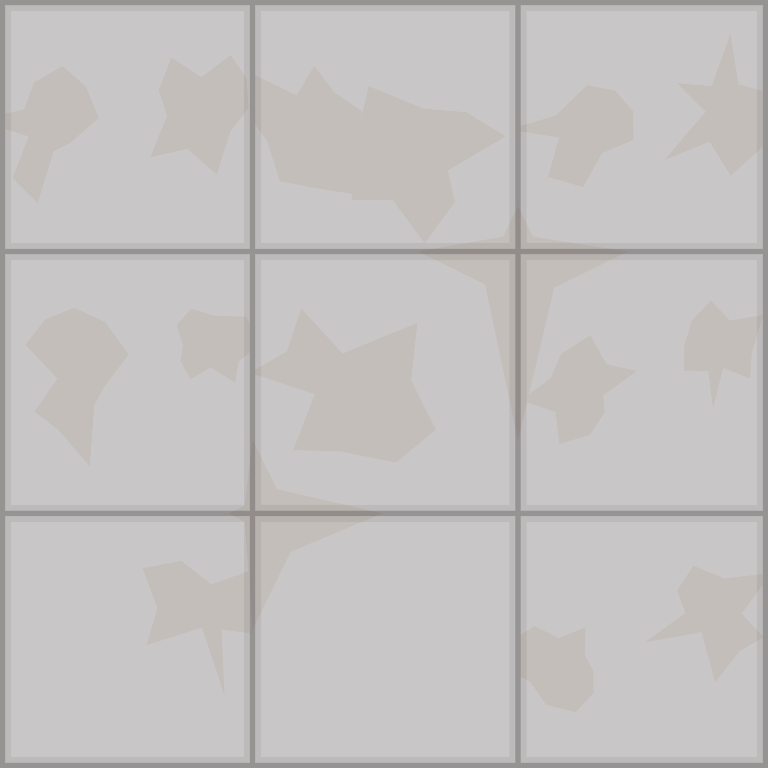
Give the GLSL for this texture, as a three.js fragment shader.

```glsl
#define TILES 3.0
#define MARGIN 0.0033
#define GROUT_HALF 0.0035
#define BEVEL_HALF 0.0112
#define SOFT 0.0008
#define CORNERS 11.0
#define TILE_COLOR vec3(0.787, 0.778, 0.780)
#define BEVEL_COLOR vec3(0.737, 0.730, 0.730)
#define GROUT_COLOR vec3(0.588, 0.578, 0.578)
#define STAIN_TINT vec3(0.975, 0.957, 0.936)
#define TAU 6.2831853

varying vec2 vUv;

vec2 hash2(vec2 p) {
  vec3 q = fract(p.xyx * vec3(0.1031, 0.1030, 0.0973));
  q += dot(q, q.yzx + 33.33);
  return fract((q.xx + q.yz) * q.zy);
}

float cornerDot(vec2 cell, vec2 offset) {
  float angle = TAU * hash2(cell).x;
  return dot(vec2(cos(angle), sin(angle)), offset);
}

float gradientNoise(vec2 p) {
  vec2 i = floor(p);
  vec2 f = p - i;
  vec2 w = f * f * f * (f * (f * 6.0 - 15.0) + 10.0);
  vec2 x = vec2(1.0, 0.0);
  float low = mix(cornerDot(i, f), cornerDot(i + x, f - x), w.x);
  float high = mix(cornerDot(i + x.yx, f - x.yx), cornerDot(i + 1.0, f - 1.0), w.x);
  return mix(low, high, w.y);
}

// Slightly uneven joint positions, fixed at both outer edges
vec2 jointAt(vec2 k) {
  vec2 turn = k / TILES * TAU;
  return mix(vec2(MARGIN), vec2(1.0 - MARGIN), k / TILES)
    - sin(turn) * vec2(0.0084, 0.0057)
    + sin(turn * 0.5) * vec2(0.0019, 0.0023);
}

// Signed distance to the line a-b, positive on its left
float leftOf(vec2 p, vec2 a, vec2 b) {
  vec2 e = b - a;
  return (e.x * (p.y - a.y) - e.y * (p.x - a.x)) / length(e);
}

vec2 stainCorner(float index, float size, vec2 seed) {
  float angle = mod(index, CORNERS) / CORNERS * TAU;
  vec2 dir = vec2(cos(angle), sin(angle));
  float lobe = gradientNoise(seed * 7.31 + dir * 1.5);
  return dir * size * clamp(0.72 + 1.3 * lobe, 0.22, 1.15);
}

// Angular blotch with straight edges between noisy corners
float stain(vec2 p, float size, vec2 seed) {
  float turn = hash2(seed + 5.0).x * TAU;
  p = mat2(cos(turn), sin(turn), -sin(turn), cos(turn)) * p;
  p.y *= 1.2;
  float index = floor(fract(atan(p.y, p.x) / TAU) * CORNERS);
  vec2 a = stainCorner(index, size, seed);
  vec2 b = stainCorner(index + 1.0, size, seed);
  return smoothstep(-SOFT, SOFT, leftOf(p, a, b) / TILES);
}

// Four-armed stain; reach holds right, up, left, down
float jointStain(vec2 p, vec4 reach) {
  vec2 arm = mix(reach.zw, reach.xy, step(0.0, p));
  vec2 q = abs(p);
  vec2 waist = vec2(0.33 * min(arm.x, arm.y));
  float d = q.x > q.y
    ? leftOf(q, vec2(arm.x, 0.0), waist)
    : leftOf(q, waist, vec2(0.0, arm.y));
  return smoothstep(-SOFT, SOFT, d);
}

void main() {
  // Tile grid
  vec2 tile = step(jointAt(vec2(1.0)), vUv) + step(jointAt(vec2(2.0)), vUv);
  vec2 low = jointAt(tile);
  vec2 high = jointAt(tile + 1.0);
  vec2 inset = min(vUv - low, high - vUv);
  float edge = min(inset.x, inset.y);
  float face = smoothstep(GROUT_HALF - SOFT, GROUT_HALF + SOFT, edge);
  vec3 color = mix(GROUT_COLOR, BEVEL_COLOR, face);
  color = mix(color, TILE_COLOR, smoothstep(BEVEL_HALF - SOFT, BEVEL_HALF + SOFT, edge));

  // Left and right blotch in each tile, some left clean
  vec2 local = (vUv - low) / (high - low);
  float middle = 1.0 - abs(tile.x - 1.0);
  float wear = 0.0;
  for (int i = 0; i < 2; i++) {
    float side = float(i);
    vec2 seed = tile + vec2(side * 13.0 + 2.0, 4.0);
    bool clean = i == 0 ? tile.y < 0.5 && tile.x < 1.5 : middle > 0.5 && tile.y < 1.5;
    vec2 center = mix(vec2(0.22, 0.47), vec2(0.82 - 0.28 * middle, 0.64 - 0.33 * middle), side);
    center.x += 0.14 * middle * (1.0 - side) * (2.0 - tile.y);
    center += (hash2(seed) - 0.5) * 0.14;
    float size = mix(0.24, 0.34, hash2(seed + 9.0).y) * (1.0 + 0.25 * middle);
    if (!clean) wear = max(wear, stain(local - center, size, seed) * face);
  }

  // Spills along the diagonal joint crossings
  for (int i = 0; i < 2; i++) {
    float k = float(i);
    vec4 reach = mix(vec4(0.169, 0.096, 0.031, 0.151), vec4(0.143, 0.059, 0.130, 0.246), k);
    wear = max(wear, jointStain(vUv - jointAt(vec2(k + 1.0)), reach));
  }

  gl_FragColor = vec4(color * mix(vec3(1.0), STAIN_TINT, wear), 1.0);
}
```
